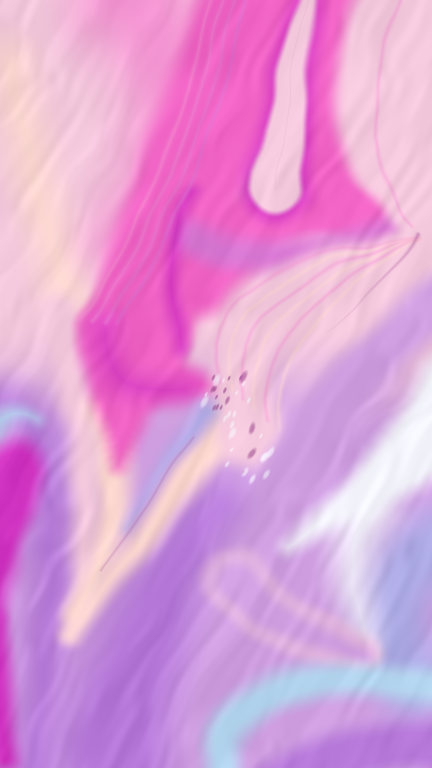
This background is drawn by a Shadertoy shader. Its source:

```glsl
const vec3 BLUSH = vec3(.95, .78, .86), PEACH = vec3(.98, .84, .81);
const vec3 ROSE = vec3(.95, .58, .82), HOT = vec3(.94, .39, .77);
const vec3 MAGENTA = vec3(.82, .2, .76), ORCHID = vec3(.84, .46, .82);
const vec3 PLUM = vec3(.62, .3, .57), LILAC = vec3(.81, .62, .88);
const vec3 VIOLET = vec3(.71, .47, .85), PERIWINKLE = vec3(.67, .66, .89);
const vec3 SKY = vec3(.7, .83, .93), MIST = vec3(.95, .95, .98);
const float CRISP = .09, SOFT = .27, HAZY = .6;

float hash(vec2 p) {
    return fract(sin(dot(p, vec2(127.1, 311.7))) * 43758.5453);
}

float noise(vec2 p) {
    vec2 i = floor(p), f = smoothstep(0., 1., fract(p)), e = vec2(0, 1);
    return mix(mix(hash(i), hash(i + e.yx), f.x),
               mix(hash(i + e), hash(i + e.yy), f.x), f.y);
}

// Signed distance to a tapered curve through three points
float curveDistance(vec2 p, mat3x2 path, float r0, float r1) {
    const float STEPS = 12.;
    vec2 bend = 2. * path[1] - .5 * (path[0] + path[2]), last = path[0];
    float d = 1e3;
    for (float i = 0.; i < STEPS; i++) {
        float t = (i + 1.) / STEPS;
        vec2 next = mix(mix(path[0], bend, t), mix(bend, path[2], t), t);
        vec2 s = next - last, v = p - last;
        float h = clamp(dot(v, s) / dot(s, s), 0., 1.);
        d = min(d, length(v - s * h) - mix(r0, r1, (i + h) / STEPS));
        last = next;
    }
    return d;
}

void ribbon(inout vec3 col, vec2 p, vec3 tint, mat3x2 path, float r0, float r1, float blur) {
    float d = curveDistance(p, path, r0, r1);
    col = mix(tint, col, smoothstep(-blur, blur, d));
}

// Small slanted droplets scattered along a line
void flecks(inout vec3 col, vec2 p, vec2 a, vec2 b, float spread, float count) {
    for (float i = 0.; i < count; i++) {
        vec2 seed = vec2(i, spread);
        vec2 side = vec2(hash(seed + 3.), hash(seed + 7.)) - .5;
        vec2 v = p - mix(a, b, hash(seed)) - side * spread;
        v = mat2(.9, .45, -.45, .9) * v;
        float size = mix(.05, .14, hash(seed + 9.));
        vec3 tint = mix(PLUM, MIST, step(.5, hash(seed + 5.)));
        float d = length(v * vec2(1.6, .7));
        col = mix(col, tint, .6 * (1. - smoothstep(size * .3, size, d)));
    }
}

void mainImage(out vec4 fragColor, in vec2 fragCoord) {
    vec2 uv = fragCoord / iResolution.xy * vec2(9, 16);
    vec2 p = uv + .16 * (vec2(noise(uv * 1.3), noise(uv * 1.3 + 9.)) - .5);
    vec3 col = mix(LILAC, BLUSH, smoothstep(6.8, 9.3, p.y));

    // Pale upper left
    ribbon(col, p, PEACH, mat3x2(.2, 14.7, .8, 12, 1.4, 9.8), .4, .4, HAZY);
    ribbon(col, p, ROSE, mat3x2(2.8, 16, 3.5, 13.7, 2.4, 11), 1.2, .4, 1.);

    // Violet depths and the magenta pool at the left
    ribbon(col, p, VIOLET, mat3x2(4.6, 5.5, 3.3, 3.4, 2.4, .3), .4, 1.1, HAZY);
    ribbon(col, p, VIOLET, mat3x2(-.2, 7.6, 1, 5.8, .7, 0), .3, .4, HAZY);
    ribbon(col, p, MAGENTA, mat3x2(.3, 6.2, .1, 5.2, -.4, 3), .6, .4, SOFT);
    ribbon(col, p, MAGENTA, mat3x2(-.2, 3, -.1, 1.5, 0, .2), .3, .3, SOFT);
    ribbon(col, p, SKY, mat3x2(-.2, 7.1, .3, 7.35, .8, 7.2), .18, .05, SOFT);

    // Cream V
    ribbon(col, p, BLUSH, mat3x2(1.2, 9.5, 1.75, 6.2, 1.5, 2.7), .4, .15, SOFT);
    ribbon(col, p, PEACH, mat3x2(4.9, 7.3, 3.1, 5, 1.5, 2.8), .4, .12, SOFT);
    ribbon(col, p, PEACH, mat3x2(2.2, 7.4, 2.3, 5.2, 1.6, 3.3), .4, .2, SOFT);

    // Hot pink body
    ribbon(col, p, HOT, mat3x2(5.5, 16.4, 4, 12.2, 2.8, 9), 1.2, 1.05, SOFT);
    ribbon(col, p, HOT, mat3x2(2.8, 9, 2.6, 7.6, 2.5, 6.3), 1.1, .1, SOFT);
    ribbon(col, p, HOT, mat3x2(2.8, 8.2, 3.7, 8.1, 4.5, 7.9), .8, .1, SOFT);
    ribbon(col, p, HOT, mat3x2(4, 10.3, 5.6, 11.4, 7.7, 11.5), .9, .4, SOFT);
    ribbon(col, p, HOT, mat3x2(7, 16.2, 6.5, 13.7, 7.2, 11.7), .4, .6, SOFT);
    ribbon(col, p, ORCHID, mat3x2(4, 11, 6, 10.7, 8.1, 11.3), .35, .2, SOFT);
    ribbon(col, p, MAGENTA, mat3x2(2.2, 9.2, 2.5, 8.1, 3.9, 7.9), .1, .1, HAZY);
    ribbon(col, p, MAGENTA, mat3x2(4, 12, 3.6, 10.5, 3.8, 8.8), .1, .1, SOFT);
    for (float i = 0.; i < 4.; i++) {
        vec2 shift = vec2(i * .25, 0);
        mat3x2 path = mat3x2(4.4, 16.2, 3.3, 12.4, 1.7, 9.3) + mat3x2(shift, shift, shift);
        ribbon(col, p, mix(ROSE, ORCHID, i / 3.), path, 0., 0., CRISP);
    }

    // Hanging pale drop and the strip beside it
    mat3x2 drop = mat3x2(6.5, 16.2, 6, 13.9, 5.8, 12.1);
    ribbon(col, p, MAGENTA, drop, .25, .7, SOFT);
    ribbon(col, p, BLUSH, drop, .15, .56, CRISP);
    ribbon(col, p, PLUM, drop, -.06, -.06, CRISP);
    ribbon(col, p, BLUSH, mat3x2(8.3, 16.2, 7.5, 13.5, 8.6, 11.2), .5, .1, SOFT);
    ribbon(col, p, ROSE, mat3x2(8.3, 16, 7.8, 13.5, 8.6, 11.3), 0., 0., CRISP);

    // Folded cream swoop
    ribbon(col, p, BLUSH, mat3x2(8.5, 10.9, 5.6, 9.7, 5.2, 7), .15, .7, SOFT);
    for (float i = 0.; i < 6.; i++) {
        vec2 shift = vec2(.24, -.18) * i;
        mat3x2 path = mat3x2(8.7, 11, 5.3, 10.1, 4.6, 8) + mat3x2(vec2(0), shift, shift);
        ribbon(col, p, mix(ROSE, PEACH, mod(i, 2.)), path, 0., 0., CRISP);
    }
    ribbon(col, p, PLUM, mat3x2(8.7, 11.1, 8, 10.2, 6.8, 9.1), 0., -.06, CRISP);

    // White river and the blue bends below
    ribbon(col, p, LILAC, mat3x2(9.2, 9.8, 7.7, 8.4, 6, 6.4), .5, .5, SOFT);
    ribbon(col, p, PERIWINKLE, mat3x2(9.2, 4.7, 8.2, 3.4, 8.7, 1.8), .7, .7, HAZY);
    ribbon(col, p, MIST, mat3x2(9.7, 7.7, 8.2, 6.2, 6, 4.6), 1.1, .1, SOFT);
    ribbon(col, p, MIST, mat3x2(7.7, 5.4, 7.4, 4.1, 7.6, 2.6), .5, .1, HAZY);
    mat3x2 pool = mat3x2(4.9, 3.9, 6, 3, 7.5, 2.4);
    ribbon(col, p, BLUSH, pool, .6, .35, SOFT);
    ribbon(col, p, LILAC, pool, .5, .2, SOFT);
    ribbon(col, p, SKY, mat3x2(4.6, 0, 5.7, 1.6, 9.2, 1.7), .35, .35, SOFT);
    ribbon(col, p, VIOLET, mat3x2(5.8, -.4, 7.3, .3, 9.2, .5), .5, .5, SOFT);

    // Blue sheen inside the V and droplets
    ribbon(col, p, PERIWINKLE, mat3x2(4.3, 7.4, 3.4, 6.3, 2.6, 5), .18, 0., SOFT);
    ribbon(col, p, PLUM, mat3x2(4, 6.9, 3.1, 5.6, 2.1, 4.1), -.03, -.03, CRISP);
    flecks(col, p, vec2(4.6, 8.2), vec2(5.3, 6.2), .9, 36.);

    // Fine strands along the flow
    vec2 flow = mat2(.88, .47, -.47, .88) * p;
    float strand = noise(flow * vec2(6, .7) + 2. * noise(p));
    fragColor = vec4(clamp(col + .07 * (strand - .5), 0., 1.), 1);
}
```
